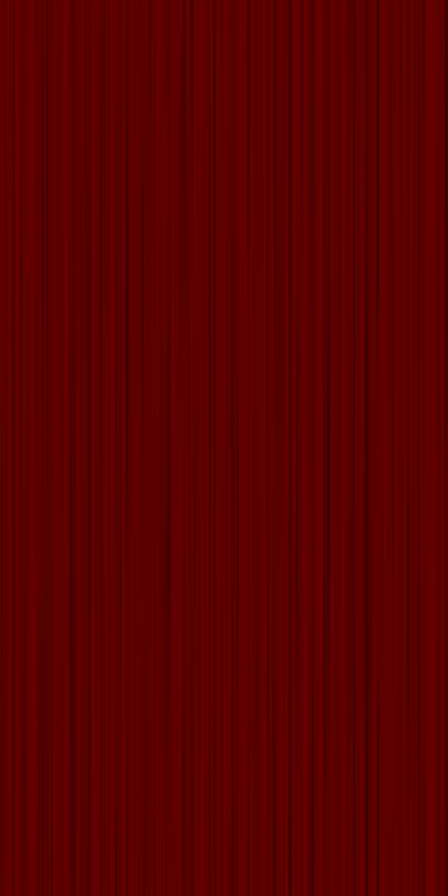
A WebGL 2 fragment shader for this texture:

```glsl
#version 300 es
precision highp float;
// Dark red surface covered with fine vertical fibres that fade in and out.

#define FIBRES 118.0        // finest fibre cells across the width
#define OCTAVES 5           // layers from fine fibres to broad bands
#define WIDENING 2.1        // growth of fibre width per layer
#define STRENGTH 4.4        // weight of the finest layer
#define FALLOFF 0.56        // strength of each layer relative to the last
#define FADE_RATE 1.8       // changes of strength along the height
#define FADE_DEPTH 2.5      // amount of fading along a fibre
#define CONTRAST 0.53       // spread of the shading
#define GRAIN_LIMIT 2.7     // soft bound on the darkest lines
#define LIGHT_RED 0.428     // red level before shading
#define SHADE_DEPTH 0.068   // typical darkening
#define MAX_RED 0.402

uniform vec2 u_resolution;
out vec4 fragColor;

// Integer hash of a lattice cell, from -1 to 1
float signedHash(int cell, int seed) {
    uint h = uint(cell) * 1597334677u ^ uint(seed) * 3812015801u;
    h = (h ^ (h >> 16)) * 2146121005u;
    h = (h ^ (h >> 15)) * 2221713035u;
    h ^= h >> 16;
    return float(h >> 8) / 8388608.0 - 1.0;
}

float fade(float t) {
    return t * t * t * (t * (t * 6.0 - 15.0) + 10.0);
}

// One-dimensional gradient noise
float gradientNoise(float x, int seed) {
    int cell = int(floor(x));
    float t = fract(x);
    return mix(signedHash(cell, seed) * t,
               signedHash(cell + 1, seed) * (t - 1.0), fade(t));
}

// Slope of one fibre at a height; each fibre fades with its own phase
float fibreSlope(int column, float height, int layer) {
    int seed = column * 17 + layer * 7919;
    float phase = 8.0 * signedHash(column, layer + 101);
    float steady = signedHash(column, layer + 53);
    return steady + FADE_DEPTH * gradientNoise(height * FADE_RATE + phase, seed);
}

// Gradient noise across the width whose slopes vary along the height
float fibreNoise(float x, float height, int layer) {
    int column = int(floor(x));
    float t = fract(x);
    return mix(fibreSlope(column, height, layer) * t,
               fibreSlope(column + 1, height, layer) * (t - 1.0), fade(t));
}

void main() {
    vec2 uv = gl_FragCoord.xy / u_resolution;

    // Sum the layers, dropping fibres too fine for the canvas
    float grain = 0.0;
    float frequency = FIBRES;
    float strength = STRENGTH;
    for (int layer = 0; layer < OCTAVES; layer++) {
        float visible = 1.0 - smoothstep(0.5, 1.0, frequency / u_resolution.x);
        float x = uv.x * frequency + 0.37 * float(layer);
        grain += strength * visible * fibreNoise(x, uv.y, layer);
        frequency /= WIDENING;
        strength *= FALLOFF;
    }

    // Exponential shading gives broad lit areas and sparse dark lines
    grain = GRAIN_LIMIT * tanh(grain / GRAIN_LIMIT);
    float red = LIGHT_RED - SHADE_DEPTH * exp(CONTRAST * grain);
    fragColor = vec4(min(red, MAX_RED), 0.0, 0.0, 1.0);
}
```
